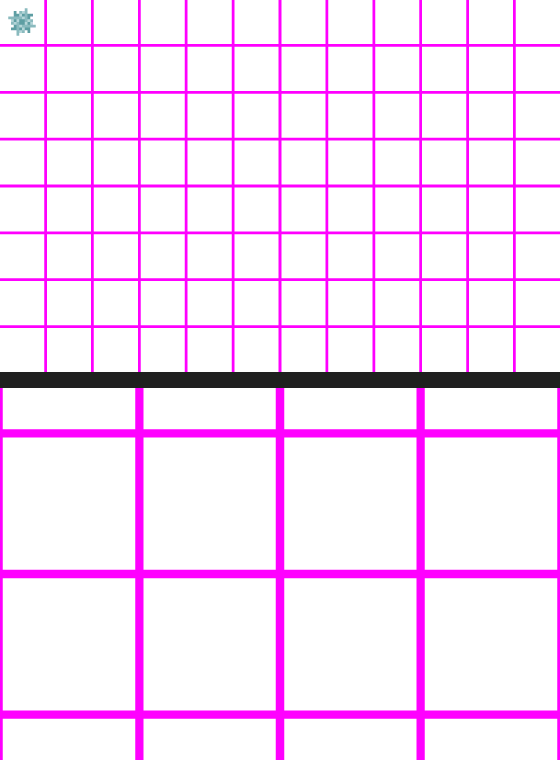
Top: the whole. Bottom: its middle third, enlarged.
Give the GLSL for this pattern, as a Shadertoy shader.

```glsl
// Magenta grid of square white tiles, with one small teal pinwheel of blocks in the top left tile.
#define TILES vec2(12.0, 8.0)
#define TILE_SIZE 16.0
#define LINE_WIDTH 1.0
#define SAMPLES 4
#define LINE_COLOR vec3(1.0, 0.0, 1.0)
#define PAPER_COLOR vec3(1.0)
#define TEAL_DARK vec3(0.37, 0.62, 0.64)
#define TEAL_LIGHT vec3(0.71, 0.84, 0.85)

// Quarter-turn a block centre into the positive quadrant
vec2 foldQuarterTurns(vec2 p) {
    for (int i = 0; i < 3; i++) {
        if (p.x < 0.0 || p.y < 0.0) p = vec2(-p.y, p.x);
    }
    return p;
}

bool isBlock(vec2 q, vec2 center) {
    return distance(q, center) < 0.1;
}

// Pinwheel: a blocky disc with three spur blocks per quarter
bool insidePinwheel(vec2 q) {
    return length(q) < 3.6 || isBlock(q, vec2(2.5, 3.5))
        || isBlock(q, vec2(3.5, 1.5)) || isBlock(q, vec2(4.5, 1.5));
}

// Three shades, dark at the core and along the diagonal arm
vec3 pinwheelColor(vec2 q) {
    float wave = 0.5 + 0.3 * sin(q.x * 4.1 + q.y * 2.3) + 0.2 * sin(q.y * 5.7 - q.x * 1.9);
    float shade = floor(wave * 2.99) * 0.5;
    if (length(q) < 1.0 || (q.x == 2.5 && q.y > 2.0)) shade = 0.0;
    return mix(TEAL_DARK, TEAL_LIGHT, shade);
}

// Colour of the sheet, in block units measured from the top left
vec3 sheetColor(vec2 p) {
    vec2 inTile = mod(p, TILE_SIZE + LINE_WIDTH);
    if (max(inTile.x, inTile.y) >= TILE_SIZE) return LINE_COLOR;
    if (max(p.x, p.y) < TILE_SIZE) {
        vec2 q = foldQuarterTurns(floor(p - 0.5 * TILE_SIZE) + 0.5);
        if (insidePinwheel(q)) return pinwheelColor(q);
    }
    return PAPER_COLOR;
}

void mainImage(out vec4 fragColor, in vec2 fragCoord) {
    vec2 sheetSize = TILES * (TILE_SIZE + LINE_WIDTH) - LINE_WIDTH;
    vec3 color = vec3(0.0);

    // Average a grid of samples to smooth the edges
    for (int j = 0; j < SAMPLES; j++) {
        for (int i = 0; i < SAMPLES; i++) {
            vec2 offset = (vec2(i, j) + 0.5) / float(SAMPLES) - 0.5;
            vec2 uv = (fragCoord + offset) / iResolution.xy;
            color += sheetColor(vec2(uv.x, 1.0 - uv.y) * sheetSize);
        }
    }
    fragColor = vec4(color / float(SAMPLES * SAMPLES), 1.0);
}
```
